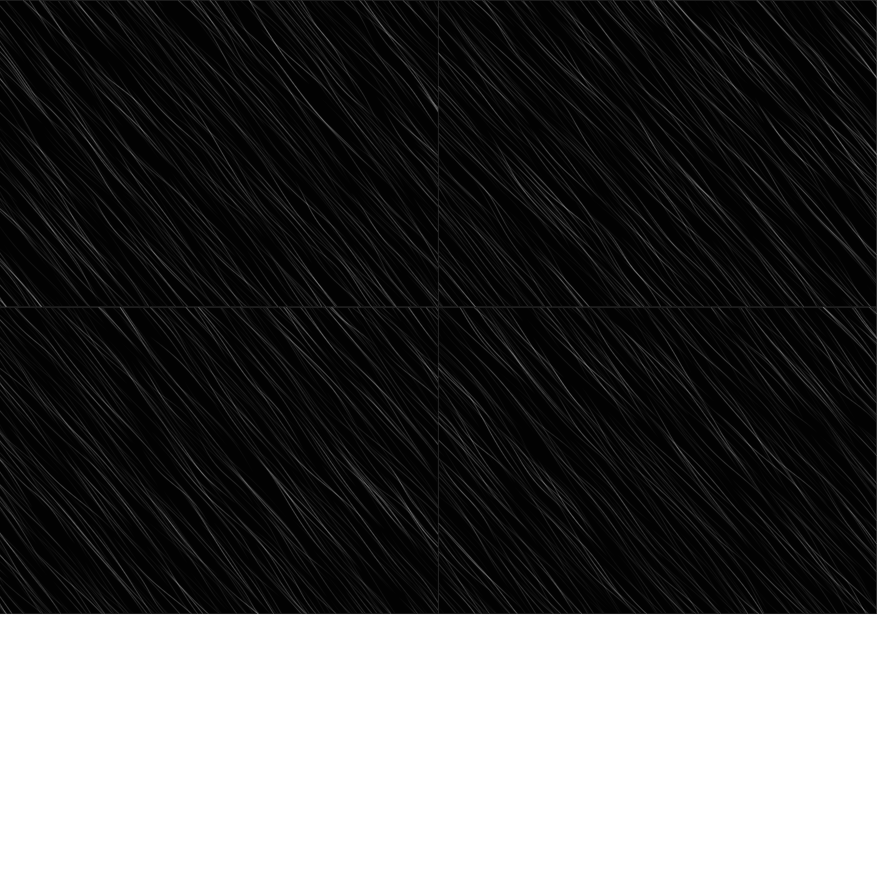
Write a Shadertoy shader that draws this texture.

```glsl
// Black sheet of four tiles covered in fine slanted fibres, set on a white ground.

const vec2  TILE_COUNT   = vec2(2.0, 2.0);
const vec2  TILE_SIZE    = vec2(0.4893, 0.3427);
const vec3  GROUND       = vec3(1.0);
const vec3  SHEET        = vec3(0.006);
const vec3  FIBRE        = vec3(1.0);
const float SEAM_WIDTH   = 0.0013;
const vec2  SEAM_GLOW    = vec2(0.13, 0.18);  // vertical, horizontal
const int   LAYERS       = 12;
const float SLANT        = 0.88;              // radians below horizontal
const float SLANT_SPREAD = 0.22;
const float ROW_GAP      = 0.036;
const float FIBRE_LENGTH = 0.15;
const float FIBRE_WIDTH  = 0.0012;
const float FIBRE_BEND   = 0.0028;
const float DIM          = 0.045;
const float BRIGHT       = 0.27;
const float TAU          = 6.2831853;

float hash(vec2 p) {
    return fract(sin(dot(p, vec2(127.1, 311.7))) * 43758.5453);
}

// Antialiased coverage of a line, kept faint when thinner than a pixel
float lineCover(float dist, float width, float px) {
    return clamp((0.5 * (width + px) - abs(dist)) / px, 0.0, min(1.0, width / px));
}

// One layer of tapered, gently bent fibres in staggered rows
float fibreLayer(vec2 p, float seed, float px) {
    float angle = SLANT + (hash(vec2(seed, 3.7)) - 0.5) * SLANT_SPREAD;
    vec2 along = vec2(cos(angle), sin(angle));
    float u = dot(p, along);
    float v = dot(p, vec2(-along.y, along.x));
    float row = floor(v / ROW_GAP);
    float glow = 0.0;

    for (int k = -1; k <= 1; k++) {
        float r = row + float(k);
        float len = FIBRE_LENGTH * mix(0.7, 1.3, hash(vec2(r, seed + 0.3)));
        float s = u / len + hash(vec2(r, seed + 1.1));
        float t = fract(s);
        vec2 id = vec2(r + seed * 1.37, floor(s) + seed);

        float center = (r + hash(id)) * ROW_GAP;
        float phase = TAU * hash(id + 5.2);
        float bend = FIBRE_BEND * sin(t * mix(3.0, 7.0, hash(id + 9.4)) + phase);
        float shade = hash(id + 2.6);
        float level = mix(DIM, BRIGHT, shade * shade);
        float taper = sin(0.5 * TAU * t);
        glow += level * taper * lineCover(v - center - bend, FIBRE_WIDTH, px);
    }
    return glow;
}

void mainImage(out vec4 fragColor, in vec2 fragCoord) {
    float px = 1.0 / iResolution.y;
    vec2 p = fragCoord / iResolution.xy;
    p.y = 1.0 - p.y;                          // measure down from the top

    // Split the sheet into tiles, each with its own fibres
    vec2 tile = min(floor(p / TILE_SIZE), TILE_COUNT - 1.0);
    vec2 local = p - tile * TILE_SIZE;
    float tileSeed = 17.0 * tile.x + 41.0 * tile.y;

    float glow = 0.0;
    for (int i = 0; i < LAYERS; i++) {
        glow += fibreLayer(local, tileSeed + 2.3 * float(i) + 1.0, px);
    }
    vec3 color = SHEET + FIBRE * min(glow, 0.4);

    // Thin seams along the right and top of every tile
    vec2 seam = vec2(lineCover(min(abs(local.x - TILE_SIZE.x), tile.x > 0.0 ? local.x : 1.0),
                               SEAM_WIDTH, px),
                     lineCover(min(local.y, abs(TILE_SIZE.y - local.y)), SEAM_WIDTH, px));
    color = max(color, vec3(max(seam.x * SEAM_GLOW.x, seam.y * SEAM_GLOW.y)));

    // Bare ground beyond the sheet
    vec2 beyond = p - TILE_COUNT * TILE_SIZE;
    float outside = smoothstep(-0.5 * px, 0.5 * px, max(beyond.x, beyond.y));
    fragColor = vec4(mix(color, GROUND, outside), 1.0);
}
```
